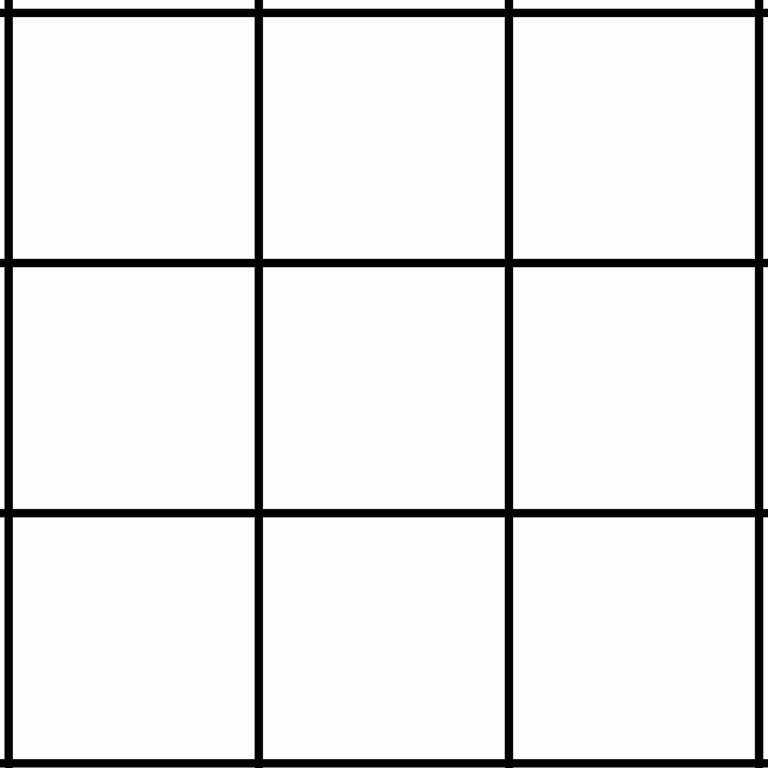
Reproduce this pattern procedurally as a three.js fragment shader.

```glsl
// Square grid of even black rules on white, three full cells across and down.
// Each axis is folded into one repeat and measured by its distance to the
// nearest rule; the nearer axis is inked with a soft edge.

#define PITCH 0.3257                // spacing of the rules
#define ORIGIN vec2(0.0113, 0.0061) // centre of the first crossing
#define LINE_WIDTH 0.0109
#define EDGE_SOFTNESS 0.002
#define PAPER vec3(0.996)
#define INK vec3(0.006)

varying vec2 vUv;

// Distance from p to the nearest upright (x) and level (y) rule.
vec2 ruleDistance(vec2 p) {
  vec2 cell = fract((p - ORIGIN) / PITCH + 0.5) - 0.5;
  return abs(cell) * PITCH;
}

void main() {
  vec2 rule = ruleDistance(vUv);
  float edge = min(rule.x, rule.y) - 0.5 * LINE_WIDTH;

  // Ink coverage across the softened edge.
  float halfSoft = 0.5 * EDGE_SOFTNESS;
  float ink = 1.0 - smoothstep(-halfSoft, halfSoft, edge);

  gl_FragColor = vec4(mix(PAPER, INK, ink), 1.0);
}
```
